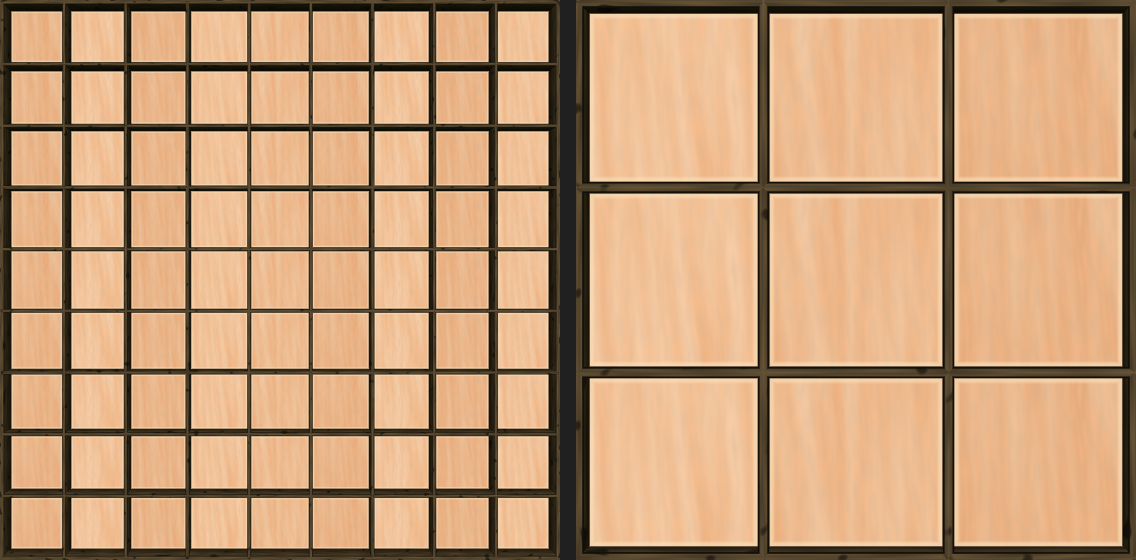
Left, the full canvas; right, a detail of the centre.
This pattern is drawn by a Shadertoy shader. Its source:

```glsl
const float CELLS = 9.0;
const float PITCH = 0.1102;      // cell size, canvas units
const float BAR_HALF = 0.031;    // half bar width, cell units
const float BACK_SCALE = 0.971;  // perspective scale of the back panel

vec2 randomGradient(vec2 p) {
    float angle = 6.2832 * fract(sin(dot(p, vec2(127.1, 311.7))) * 4375.85);
    return vec2(cos(angle), sin(angle));
}

float gradientNoise(vec2 p) {
    vec2 i = floor(p), f = fract(p);
    vec2 u = f * f * f * (f * (f * 6.0 - 15.0) + 10.0);
    vec2 e = vec2(0.0, 1.0);
    float a = dot(randomGradient(i), f);
    float b = dot(randomGradient(i + e.yx), f - e.yx);
    float c = dot(randomGradient(i + e.xy), f - e.xy);
    float d = dot(randomGradient(i + e.yy), f - e.yy);
    return mix(mix(a, b, u.x), mix(c, d, u.x), u.y);
}

float edge(float dist, float blur) {
    return smoothstep(-blur, blur, dist);
}

// Pale veneer: five boards recur across the columns
vec3 veneer(vec2 local, vec2 id) {
    float board = mod(id.x, 5.0);
    float warmth = 0.5 + 0.5 * cos(3.14159 * board) * step(board, 3.5);
    vec2 p = local + vec2(board * 7.3, board * 3.1 + id.y * 0.06);
    p.x += 0.05 * p.y + 0.04 * gradientNoise(p * vec2(3.0, 1.5));
    float bands = gradientNoise(p * vec2(6.0, 0.7));
    float streaks = gradientNoise(p * vec2(14.0, 1.3) + 9.0);
    float fibres = gradientNoise(p * vec2(38.0, 7.0) + 31.0);
    float tone = 0.32 + 0.42 * warmth + 0.5 * bands + 0.65 * streaks + 0.3 * fibres;
    vec3 col = mix(vec3(0.95, 0.79, 0.64), vec3(0.935, 0.70, 0.51), clamp(tone, 0.0, 1.0));
    return col * (1.0 - 0.025 * warmth + 0.05 * fibres);
}

// Dark stained wood, grain running along the given axis
vec3 stain(vec3 base, vec2 p, bool vertical) {
    vec2 q = vertical ? p.yx : p;
    float grain = gradientNoise(q * vec2(3.0, 45.0));
    float nicks = smoothstep(0.3, 0.5, gradientNoise(q * vec2(7.0, 16.0) + 17.0));
    return base * (1.0 + 0.35 * grain) * (1.0 - 0.5 * nicks);
}

// Inner side, shelf or ceiling of a compartment, darker towards the back
vec3 compartmentWall(vec2 g, vec2 ratio, float depth) {
    bool side = ratio.x > ratio.y;
    vec3 base = side ? vec3(0.16, 0.13, 0.07)
              : g.y > 0.0 ? vec3(0.08, 0.07, 0.025) : vec3(0.25, 0.20, 0.12);
    float fade = smoothstep(BACK_SCALE - 0.004, 1.0, depth);
    return stain(base, g, side) * mix(0.5, 1.1, fade);
}

// Front lattice with a dark outline
vec3 latticeBar(vec2 g, vec2 lineDist, float blur) {
    bool vertical = lineDist.x < lineDist.y;
    vec3 wood = stain(vec3(0.33, 0.27, 0.18), g, vertical);
    float core = edge(0.021 - min(lineDist.x, lineDist.y), blur);
    return mix(vec3(0.07, 0.06, 0.03), wood, core);
}

void mainImage(out vec4 fragColor, in vec2 fragCoord) {
    float size = min(iResolution.x, iResolution.y);
    vec2 g = (fragCoord - 0.5 * iResolution.xy) / (size * PITCH);
    float blur = 0.8 / (size * PITCH);

    // Compartment index and its limits measured from the centre
    vec2 grid = clamp(g + 0.5 * CELLS, 0.0, CELLS);
    vec2 id = min(floor(grid), CELLS - 1.0);
    vec2 offset = abs(id - 0.5 * (CELLS - 1.0));
    vec2 outer = offset + 0.5 - BAR_HALF * 0.6;
    vec2 inner = offset - 0.5 + BAR_HALF;

    // The wall with the larger ratio is met first along the view ray
    vec2 ratio = abs(g) / outer;
    float depth = max(ratio.x, ratio.y);
    vec2 outerGap = min(outer * BACK_SCALE, offset + 0.5 - BAR_HALF) - abs(g);
    float panelDist = min(outerGap.x, outerGap.y);
    vec2 innerGap = abs(g) - inner;
    float rimDist = min(panelDist, min(innerGap.x, innerGap.y));

    // Back panel with a light rim
    vec3 panel = veneer(grid - id, id);
    float rim = 1.0 - smoothstep(0.012, 0.035, rimDist);
    panel = mix(panel, vec3(0.98, 0.87, 0.72), 0.65 * rim);

    vec3 col = mix(compartmentWall(g, ratio, depth), panel, edge(panelDist, blur));

    vec2 lineDist = abs(grid - round(grid));
    float barDist = BAR_HALF - min(lineDist.x, lineDist.y);
    col = mix(col, latticeBar(g, lineDist, blur), edge(barDist, blur));

    fragColor = vec4(clamp(col, 0.0, 1.0), 1.0);
}
```
